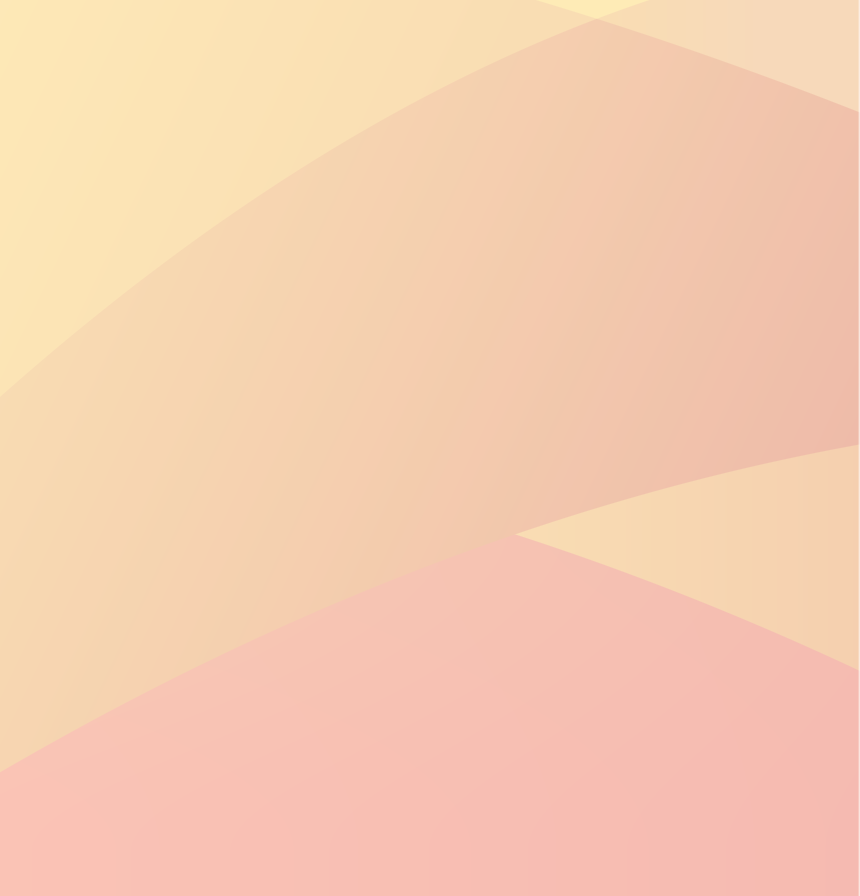
Write a Shadertoy shader that draws this background.

```glsl
// Soft overlapping hills in cream, peach and pink.
// Four parabolic arcs divide the canvas; each region holds its own gradient,
// and the broad middle region carries faint slanted bands.
#define BAND_COUNT 9.0
#define BAND_STRENGTH 0.004
#define RIM_WIDTH 0.0016
#define RIM_STRENGTH 0.7

const vec3 CREAM = vec3(0.994, 0.911, 0.716);
const vec3 BUTTER = vec3(0.995, 0.922, 0.715);
const vec3 SAND = vec3(0.976, 0.866, 0.702);
const vec3 APRICOT = vec3(0.959, 0.810, 0.685);
const vec3 CLAY = vec3(0.934, 0.734, 0.663);
const vec3 VEIL = vec3(0.969, 0.851, 0.730);
const vec3 SALMON = vec3(0.981, 0.764, 0.711);
const vec3 ROSE = vec3(0.962, 0.730, 0.694);
const vec3 RIM = vec3(0.995, 0.965, 0.945);

// Height of a parabola with the given start, slope and bend.
float arc(float x, float start, float slope, float bend) {
    return start + x * (slope + x * bend);
}

// Antialiased coverage of the area below a curve.
float below(float curve, float y) {
    return clamp((curve - y) * iResolution.y * 0.85 + 0.5, 0.0, 1.0);
}

// Main slope: sand, then apricot, then clay, with slanted bands.
vec3 slopeColor(float t) {
    vec3 color = mix(SAND, APRICOT, clamp((t - 0.15) / 0.42, 0.0, 1.0));
    color = mix(color, CLAY, clamp((t - 0.57) / 0.50, 0.0, 1.0));
    float wave = sin(6.2832 * t * BAND_COUNT);
    float fade = smoothstep(0.2, 0.4, t) * smoothstep(1.1, 0.8, t);
    return color + vec3(0.8, -0.3, 0.5) * wave * fade * BAND_STRENGTH;
}

void mainImage(out vec4 fragColor, in vec2 fragCoord) {
    vec2 uv = fragCoord / iResolution.xy;
    float slant = 0.865 * uv.x + 0.43 * (1.0 - uv.y);

    // Boundaries
    float highRise = below(arc(uv.x, 0.557, 0.851, -0.350), uv.y);
    float highFall = below(arc(uv.x - 0.694, 0.979, -0.305, -0.120), uv.y);
    float lowRise = below(arc(uv.x, 0.138, 0.559, -0.193), uv.y);
    float lowFall = below(arc(uv.x - 0.599, 0.4036, -0.310, -0.175), uv.y);

    // Gradients of the regions
    vec3 sky = mix(CREAM, SAND, clamp(slant / 0.55, 0.0, 1.0));
    vec3 veil = mix(SAND, VEIL, smoothstep(0.68, 0.92, uv.x));
    vec3 wedge = mix(SAND, APRICOT, clamp((uv.x - 0.60) / 0.42, 0.0, 1.0));
    vec3 hill = mix(SALMON, ROSE, uv.x);
    float crest = smoothstep(0.05, 0.42, uv.y) * (1.0 - uv.x * 0.75);
    hill += vec3(-0.012, 0.034, -0.004) * crest;

    // Layers from back to front
    vec3 upper = mix(BUTTER, veil, highRise);
    vec3 lit = mix(sky, slopeColor(slant), highRise);
    vec3 color = mix(upper, lit, highFall);
    color = mix(color, mix(wedge, hill, lowFall), lowRise);

    // Pale right rim
    float rim = clamp((uv.x - 1.0 + RIM_WIDTH) * iResolution.x + 0.5, 0.0, 1.0);
    fragColor = vec4(mix(color, RIM, rim * RIM_STRENGTH), 1.0);
}
```
